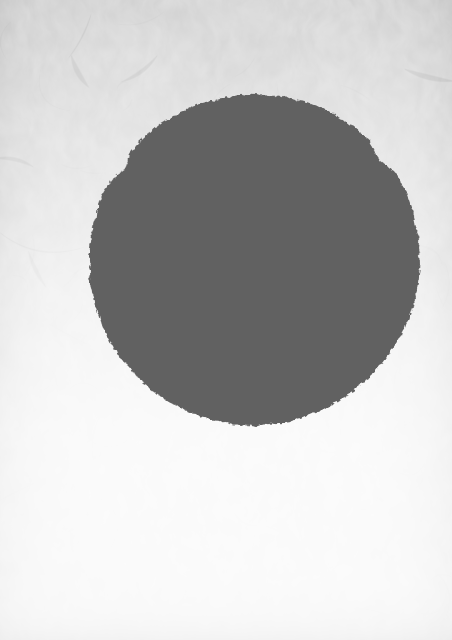
A WebGL 1 fragment shader for this background:

```glsl
precision highp float;
// A flat grey disc with a torn, ragged rim on pale handmade paper.
// The paper is a vertical gradient with shaded borders, soft mottling and
// scattered curved fibres; the disc is a distance field roughened by noise.

#define DISC_CENTER vec2(0.3984, 0.5957)
#define DISC_RADIUS 0.2568
#define DISC_COLOR vec3(0.38)
#define RIM_ROUGHNESS 0.0042
#define PAPER_LIGHT 0.982
#define TOP_SHADE 0.135
#define BORDER_SHADE 0.045
#define MOTTLE 0.05
#define FIBRE_COUNT 60

uniform vec2 u_resolution;

float hash(vec2 p) {
  vec3 q = fract(vec3(p.xyx) * 0.1031);
  q += dot(q, q.yzx + 33.33);
  return fract((q.x + q.y) * q.z);
}

float noise(vec2 p) {
  vec2 i = floor(p), f = fract(p);
  f = f * f * (3.0 - 2.0 * f);
  return mix(mix(hash(i), hash(i + vec2(1.0, 0.0)), f.x),
             mix(hash(i + vec2(0.0, 1.0)), hash(i + vec2(1.0, 1.0)), f.x), f.y);
}

float fbm(vec2 p) {
  float sum = 0.0, gain = 0.5;
  for (int i = 0; i < 4; i++) {
    sum += gain * noise(p);
    p = p * 2.03 + 17.1;
    gain *= 0.5;
  }
  return sum;
}

// Coverage of a tapered, bowed strand running from a to b.
float strand(vec2 p, vec2 a, vec2 b, float bow, float width, float pixel) {
  vec2 d = b - a, q = p - a;
  float len = length(d);
  float h = clamp(dot(q, d) / (len * len), 0.0, 1.0);
  float arch = 4.0 * h * (1.0 - h);
  float side = (d.x * q.y - d.y * q.x) / len - bow * arch;
  float edge = abs(side) - width * arch;
  return (1.0 - smoothstep(-pixel, pixel, edge)) * smoothstep(0.0, 0.2, arch);
}

// Fibres scattered at random, plus a few broad flakes near the borders.
float fibres(vec2 p, float aspect, float pixel) {
  float sum = 0.0;
  for (int i = 0; i < FIBRE_COUNT; i++) {
    float k = float(i) + 1.0;
    vec2 a = vec2(hash(vec2(k, 3.0)) * aspect, hash(vec2(k, 7.0)));
    float turn = 6.2832 * hash(vec2(k, 11.0));
    float len = mix(0.02, 0.09, hash(vec2(k, 19.0)));
    vec2 b = a + len * vec2(cos(turn), sin(turn));
    float bow = len * (hash(vec2(k, 23.0)) - 0.5) * 0.6;
    sum += 0.4 * strand(p, a, b, bow, 0.0008, pixel);
  }
  sum += strand(p, vec2(0.111, 0.915), vec2(0.140, 0.862), -0.004, 0.004, pixel);
  sum += strand(p, vec2(0.143, 0.980), vec2(0.106, 0.908), 0.004, 0.001, pixel);
  sum += strand(p, vec2(0.247, 0.915), vec2(0.187, 0.871), 0.006, 0.003, pixel);
  sum += strand(p, vec2(0.630, 0.893), vec2(0.712, 0.873), -0.004, 0.004, pixel);
  sum += strand(p, vec2(-0.01, 0.752), vec2(0.054, 0.738), 0.006, 0.003, pixel);
  sum += strand(p, vec2(0.044, 0.609), vec2(0.073, 0.550), -0.003, 0.003, pixel);
  sum += strand(p, vec2(-0.01, 0.645), vec2(0.135, 0.615), -0.022, 0.001, pixel);
  return min(sum, 1.2);
}

float paper(vec2 p, float aspect, float pixel) {
  // Shade falling from the top, and along the sides and bottom.
  float fall = pow(clamp((p.y - 0.3) / 0.7, 0.0, 1.0), 1.5);
  float sides = exp(-p.x / 0.045) + exp(-(aspect - p.x) / 0.045);
  float tone = PAPER_LIGHT - TOP_SHADE * fall;
  tone -= BORDER_SHADE * sides * (0.5 + 0.6 * p.y);
  tone -= 0.03 * exp(-p.y / 0.03);

  // Texture is strongest where the sheet is shaded.
  float strength = 0.12 + 0.88 * fall + 0.2 * min(sides, 1.0);
  float warp = fbm(p * 14.0);
  float pulp = fbm(vec2(p.x * 75.0 + 4.0 * warp, p.y * 45.0)) - 0.47;
  float cloud = fbm(p * 9.0 + 5.0) - 0.47;
  tone += strength * MOTTLE * (1.1 * pulp + 0.7 * cloud);
  return tone - 0.055 * strength * fibres(p, aspect, pixel);
}

// Signed distance to the disc, with broad dents and a crumbling rim.
float raggedDisc(vec2 p) {
  vec2 q = p - DISC_CENTER;
  float dist = length(q) - DISC_RADIUS;
  vec2 dir = normalize(q + 1e-5);
  dist -= 0.004 * max(dot(dir, vec2(-0.64, -0.77)), 0.0);
  dist += 0.009 * exp(-150.0 * dot(dir - vec2(-0.82, 0.57), dir - vec2(-0.82, 0.57)));
  dist += 0.008 * exp(-150.0 * dot(dir - vec2(0.78, 0.63), dir - vec2(0.78, 0.63)));
  float rough = noise(p * 60.0) + noise(p * 170.0 + 9.0) - 1.0;
  float chips = hash(floor(p * 256.0)) - 0.5;
  return dist + RIM_ROUGHNESS * (0.7 * rough + 0.6 * chips);
}

void main() {
  vec2 p = gl_FragCoord.xy / u_resolution.y;
  float aspect = u_resolution.x / u_resolution.y;
  float pixel = 1.0 / u_resolution.y;
  vec3 color = vec3(paper(p, aspect, pixel));
  float cover = 1.0 - smoothstep(-0.7 * pixel, 0.7 * pixel, raggedDisc(p));
  gl_FragColor = vec4(mix(color, DISC_COLOR, cover), 1.0);
}
```
